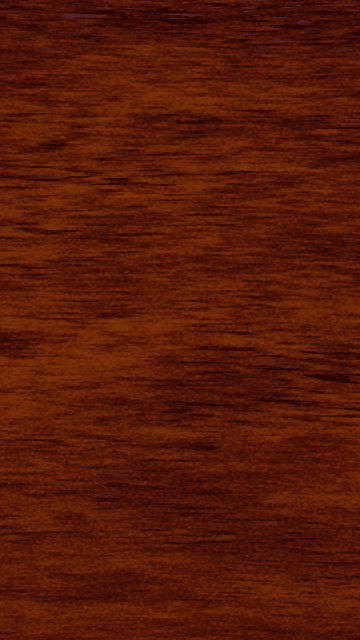
Give the GLSL for this texture, as a Shadertoy shader.

```glsl
#define DARK_WOOD vec3(0.165, 0.018, 0.022)
#define MID_WOOD vec3(0.338, 0.090, 0.020)
#define LIGHT_WOOD vec3(0.490, 0.195, 0.020)
#define SHEEN vec3(0.340, 0.130, 0.170)
#define BASE_TONE 0.635
#define BAND_CONTRAST 0.42
#define FIBRE_CONTRAST 0.46
#define GRAIN_CONTRAST 0.42
#define PORE_DEPTH 0.50
#define SPECK_CELLS 15.0
#define SPECK_SHARE 0.15

float hash(vec2 p) {
    return fract(sin(dot(p, vec2(127.1, 311.7))) * 43758.5453);
}

// One horizontal strand of smooth noise, shifted by its row
float strand(float x, float row) {
    x += 7.0 * hash(vec2(row, 3.7));
    float cell = floor(x);
    float blend = smoothstep(0.0, 1.0, x - cell);
    return mix(hash(vec2(cell, row)), hash(vec2(cell + 1.0, row)), blend);
}

// Staggered strands leave no vertical seams
float fibre(vec2 p) {
    float row = floor(p.y);
    return mix(strand(p.x, row), strand(p.x, row + 1.0),
               smoothstep(0.0, 1.0, p.y - row));
}

// Soft elliptical stain
float stain(vec2 p, vec2 centre, vec2 size) {
    vec2 d = (p - centre) / size;
    return exp(-dot(d, d));
}

// Rare short scratches, one candidate per cell
float specks(vec2 p) {
    vec2 q = p * SPECK_CELLS;
    vec2 cell = floor(q);
    vec2 centre = 0.25 + 0.5 * vec2(hash(cell + 11.3), hash(cell + 27.9));
    vec2 d = q - cell - centre;
    d.y += d.x * (hash(cell + 5.1) - 0.4);
    float size = mix(0.04, 0.13, hash(cell + 41.7));
    float shape = 1.0 - smoothstep(0.4, 1.2, length(d / vec2(size, 0.036)));
    return shape * step(hash(cell + 63.2), SPECK_SHARE);
}

void mainImage(out vec4 fragColor, in vec2 fragCoord) {
    vec2 p = fragCoord / iResolution.x;
    float height = iResolution.y / iResolution.x;
    float up = p.y / height;

    // Gently bent grain direction
    vec2 g = p;
    g.y += 0.03 * (fibre(p * vec2(1.6, 2.5) + 8.0) - 0.5) + 0.012 * p.x;

    // Broad bands, fibres and fine grain
    float roughness = mix(0.65, 1.1, smoothstep(0.15, 0.5, up));
    float tone = BASE_TONE;
    tone += BAND_CONTRAST * (fibre(g * vec2(1.3, 7.0) + 2.0) - 0.5) * 0.9;
    tone += BAND_CONTRAST * (fibre(g * vec2(3.2, 24.0) + 5.0) - 0.5) * 0.85 * roughness;
    tone += FIBRE_CONTRAST * (fibre(g * vec2(8.0, 70.0)) - 0.5) * 0.7 * roughness;
    tone += FIBRE_CONTRAST * (fibre(g * vec2(20.0, 165.0) + 9.0) - 0.5) * roughness;
    tone += GRAIN_CONTRAST * (fibre(p * vec2(150.0, 270.0)) - 0.5);

    // Thin dark pores gathered in patches
    float patches = smoothstep(0.25, 0.75, fibre(g * vec2(2.2, 13.0) + 17.0));
    float pores = smoothstep(0.62, 0.86, fibre(g * vec2(10.0, 140.0) + 31.0));
    pores *= mix(0.35, 1.0, patches) * roughness;
    tone -= PORE_DEPTH * pores;

    // Large stains and lighter areas
    float frayed = 0.5 + fibre(g * vec2(6.0, 50.0) + 23.0);
    tone -= 0.42 * frayed * stain(p, vec2(0.77, 0.73), vec2(0.36, 0.06));
    tone -= 0.50 * frayed * stain(p, vec2(0.02, 0.83), vec2(0.09, 0.025));
    tone -= 0.35 * frayed * stain(p, vec2(0.95, 1.34), vec2(0.20, 0.025));
    tone -= 0.30 * smoothstep(0.90, 1.0, up);
    tone -= 0.20 * (1.0 - smoothstep(0.0, 0.05, up));
    tone += 0.16 * stain(p, vec2(0.1, 1.53), vec2(0.8, 0.07));
    tone += 0.12 * stain(p, vec2(0.0, 0.87), vec2(0.3, 0.13));
    tone += 0.08 * (0.5 - p.x);

    // Gentle shoulder keeps the lightest fibres from going flat
    float excess = max(tone - 0.7, 0.0);
    tone = clamp(min(tone, 0.7) + excess / (1.0 + 1.3 * excess), 0.0, 1.0);

    // Wood colour ramp
    vec3 color = mix(DARK_WOOD, MID_WOOD, min(tone / 0.56, 1.0));
    color = mix(color, LIGHT_WOOD, max(tone - 0.56, 0.0) / 0.44);

    // Violet reflections along the pores, strongest at the top
    float gloss = smoothstep(0.76, 0.92, fibre(g * vec2(20.0, 200.0) + 47.0));
    gloss *= 0.10 + 0.40 * patches * roughness + 0.5 * smoothstep(0.80, 1.0, up);
    color = mix(color, SHEEN, clamp(gloss, 0.0, 0.85));
    color = mix(color, SHEEN * 1.25, 0.75 * specks(p));

    fragColor = vec4(color, 1.0);
}
```
